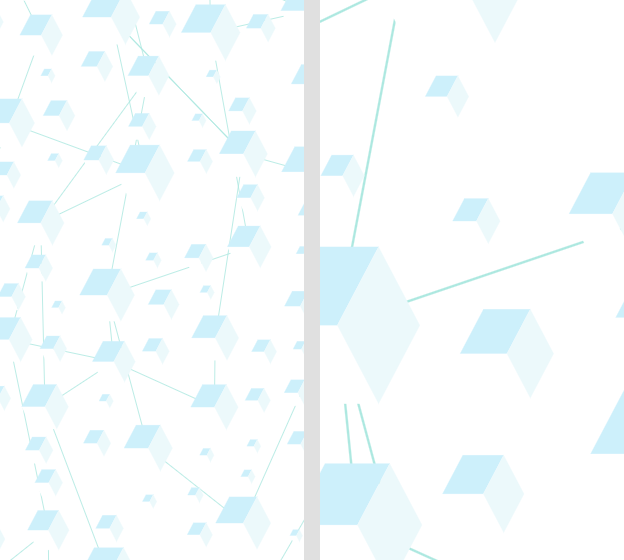
Left, the full canvas; right, a detail of the centre.
Write a WebGL 2 fragment shader that draws this background.

```glsl
#version 300 es
precision highp float;

uniform vec2 u_resolution;
out vec4 outColor;

const vec2 CELL = vec2(0.333, 0.307);
const vec3 WHITE = vec3(1.0);
const vec3 SKY = vec3(0.805, 0.94, 0.985);
const vec3 MIST = vec3(0.925, 0.975, 0.985);
const vec3 AQUA = vec3(0.68, 0.91, 0.88);

vec2 hash2(vec2 v) {
  v = vec2(dot(v, vec2(127.1, 311.7)), dot(v, vec2(269.5, 183.3)));
  return fract(sin(v) * 43758.5);
}

// Mirrored and jittered place inside a staggered cell
vec2 slotPosition(vec2 cell, vec2 local, float salt) {
  vec2 mirror = step(0.5, hash2(cell + 7.0));
  vec2 jitter = (hash2(cell + salt) - 0.5) * 0.035;
  vec2 corner = (cell + vec2(0.0, 0.5 * mod(cell.x, 2.0))) * CELL;
  return corner + mix(local, CELL - local, mirror) + jitter - vec2(0.08, 0.0);
}

vec2 largeCube(vec2 cell) {
  return slotPosition(cell, vec2(0.105, 0.2), 20.0);
}

float coverage(float dist, float pixel) {
  return clamp(0.5 - dist / pixel, 0.0, 1.0);
}

float segmentDistance(vec2 p, vec2 a, vec2 b) {
  vec2 ab = b - a;
  return length(p - a - ab * clamp(dot(p - a, ab) / dot(ab, ab), 0.0, 1.0));
}

// Thin link with its ends held back from both cubes
void drawLink(inout vec3 color, vec2 p, vec2 a, vec2 b, float pixel) {
  float dist = segmentDistance(p, mix(a, b, 0.1), mix(a, b, 0.9));
  color = mix(color, AQUA, coverage(dist - 0.0013, pixel));
}

// Blue top, white front and pale diamond side
void drawCube(inout vec3 color, vec2 p, vec2 center, float size, float pixel) {
  vec2 q = (p - center) / size;
  if (max(abs(q.x), abs(q.y)) > 1.2) return;
  float edge = pixel / size;
  float slant = q.x - abs(q.y) * 0.526;
  float body = max(0.885 * (abs(slant + 0.5) - 0.5), abs(q.y) - 0.95);
  float side = 0.443 * (abs(q.x - 0.5) * 2.0 + abs(q.y) / 0.95 - 1.0);
  vec3 face = mix(WHITE, SKY, coverage(-q.y, edge));
  color = mix(color, face, coverage(body, edge));
  color = mix(color, MIST, coverage(side, edge));
}

void main() {
  vec2 p = gl_FragCoord.xy / u_resolution.x;
  float pixel = 1.2 / u_resolution.x;
  vec3 color = WHITE;

  // Links between large cubes
  for (int j = -2; j <= 6; j++) {
    for (int i = -1; i <= 3; i++) {
      vec2 cell = vec2(i, j);
      vec2 pick = hash2(cell + 41.0);
      vec2 turn = hash2(cell + 53.0);
      float lean = pick.x < 0.65 ? 0.0 : sign(pick.x - 0.82);
      vec2 start = largeCube(cell);
      vec2 above = cell + vec2(lean, 1.0 + floor(pick.y * 2.0));
      drawLink(color, p, start, largeCube(above), pixel);
      if (turn.x < 0.65) {
        vec2 beside = cell + vec2(1.0, floor(turn.y * 3.0) - 1.0);
        drawLink(color, p, start, largeCube(beside), pixel);
      }
    }
  }

  // Large, medium and small cubes of every cell
  for (int j = -2; j <= 6; j++) {
    for (int i = -1; i <= 3; i++) {
      vec2 cell = vec2(i, j);
      vec2 h = hash2(cell + 67.0);
      vec2 g = hash2(cell + 83.0);
      drawCube(color, p, largeCube(cell), mix(0.067, 0.099, h.x), pixel);
      vec2 medium = slotPosition(cell, vec2(0.27, 0.23), 31.0);
      drawCube(color, p, medium, mix(0.041, 0.053, h.y), pixel);
      vec2 extra = slotPosition(cell, vec2(0.11, 0.05), 37.0);
      drawCube(color, p, extra, g.x < 0.45 ? 0.046 : 0.024, pixel);
      if (g.y < 0.6) {
        vec2 small = slotPosition(cell, vec2(0.265, 0.08), 43.0);
        drawCube(color, p, small, mix(0.021, 0.028, h.x), pixel);
      }
    }
  }

  outColor = vec4(color, 1.0);
}
```
